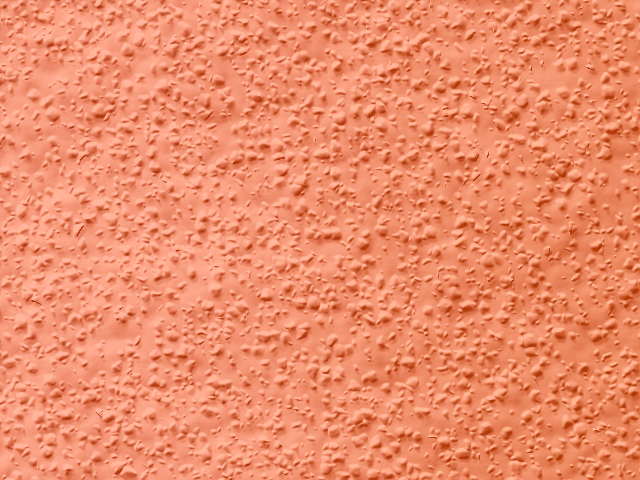
Write a Shadertoy shader that draws this texture.

```glsl
// Coral painted roughcast plaster: ragged grains lit from the upper left.
#define GRAIN_ROWS 32.0
#define GRIT_ROWS 51.0
#define GRAIN_HEIGHT 0.58
#define RAGGEDNESS 0.25
#define CRUST 0.0017
#define RELIEF 0.64
#define SHADOW 0.25
#define BASE_TONE 0.81
#define LIGHT_DIR normalize(vec2(-0.38, 0.92))
#define DARK_PAINT vec3(0.73, 0.27, 0.11)
#define PALE_PAINT vec3(0.99, 0.65, 0.54)

vec3 hash3(vec2 p) {
    vec3 q = fract(p.xyx * vec3(0.1031, 0.1030, 0.0973));
    q += dot(q, q.yxz + 33.33);
    return fract((q.xxy + q.yzz) * q.zyx);
}

// Gradient noise, roughly -0.7 to 0.7
float cornerSlope(vec2 cell, vec2 offset) {
    float angle = 6.2832 * hash3(cell + 71.0).x;
    return dot(vec2(cos(angle), sin(angle)), offset);
}

float gradientNoise(vec2 p) {
    vec2 i = floor(p), f = fract(p);
    vec2 u = f * f * f * (f * (f * 6.0 - 15.0) + 10.0);
    vec2 e = vec2(1.0, 0.0);
    float low = mix(cornerSlope(i, f), cornerSlope(i + e, f - e), u.x);
    float high = mix(cornerSlope(i + e.yx, f - e.yx), cornerSlope(i + 1.0, f - 1.0), u.x);
    return mix(low, high, u.y);
}

// Height of rounded grains scattered one per cell, in cell units
float grains(vec2 p, float presence, float seed) {
    vec2 cell = floor(p);
    float height = 0.0;
    for (int y = -1; y <= 1; y++)
    for (int x = -1; x <= 1; x++) {
        vec2 id = cell + vec2(x, y);
        vec3 place = hash3(id + seed);
        vec3 form = hash3(id + seed + 137.0);
        float radius = mix(0.24, 0.56, form.x);
        vec2 d = p - id - 0.1 - 0.8 * place.xy;
        float tilt = (form.y - 0.5) * 2.0;
        d = mat2(cos(tilt), -sin(tilt), sin(tilt), cos(tilt)) * d;
        d.y *= mix(1.0, 1.35, form.z);
        float dome = smoothstep(1.0, 0.05, length(d) / radius);
        height = max(height, dome * radius * GRAIN_HEIGHT * step(place.z, presence));
    }
    return height;
}

// Plaster relief in canvas heights
float relief(vec2 p) {
    vec2 warp = vec2(gradientNoise(p * 48.0), gradientNoise(p * 48.0 + 40.0));
    vec2 ragged = p + warp * RAGGEDNESS / GRAIN_ROWS;
    float crowd = gradientNoise(p * 9.0 + 5.0);
    float coarse = grains(ragged * GRAIN_ROWS, 0.9 + 0.5 * crowd, 11.0) / GRAIN_ROWS;
    float grit = grains(ragged * GRIT_ROWS, 0.6 + 0.6 * crowd, 53.0) / GRIT_ROWS;
    float height = max(coarse, grit) + 0.55 * min(coarse, grit);
    float crust = CRUST * mix(0.25, 1.0, smoothstep(0.0, 0.004, height));
    height += crust * gradientNoise(p * 98.0);
    height += 0.008 * gradientNoise(p * 13.0) + 0.0055 * gradientNoise(p * 29.0 + 17.0);
    return height;
}

void mainImage(out vec4 fragColor, in vec2 fragCoord) {
    vec2 uv = fragCoord / iResolution.xy;
    vec2 p = fragCoord / iResolution.y + 3.0;

    // Slope towards the light and short cast shadows
    float reach = 0.0034;
    float here = relief(p - 0.5 * reach * LIGHT_DIR);
    float ahead = relief(p + 0.5 * reach * LIGHT_DIR);
    float slope = (here - ahead) / reach;
    float blocker = relief(p + 0.012 * LIGHT_DIR);
    float shade = smoothstep(0.0005, 0.007, blocker - 0.5 * (here + ahead));

    // Uneven daylight, fading to the right and lower corner
    float fade = smoothstep(0.1, 1.1, uv.x) * (1.0 - 0.3 * uv.y);
    float daylight = 0.09 - 0.26 * fade + 0.1 * gradientNoise(uv * 3.0 + 8.0);
    daylight += 0.12 * gradientNoise(p * 8.0 + 21.0);

    float tone = BASE_TONE + daylight - SHADOW * shade;
    tone += RELIEF * (slope > 0.0 ? 0.85 : 1.05) * slope;
    tone -= 0.09 * smoothstep(0.001, 0.008, here);
    tone = clamp(tone, -0.12, 1.16);

    // Paint ramp, warmer where daylight fades
    vec3 paint = mix(DARK_PAINT, PALE_PAINT, tone);
    paint.r += 0.07 * tone * (1.0 - tone);
    paint += fade * vec3(0.0, 0.005, -0.03);
    fragColor = vec4(clamp(paint, 0.0, 1.0), 1.0);
}
```
